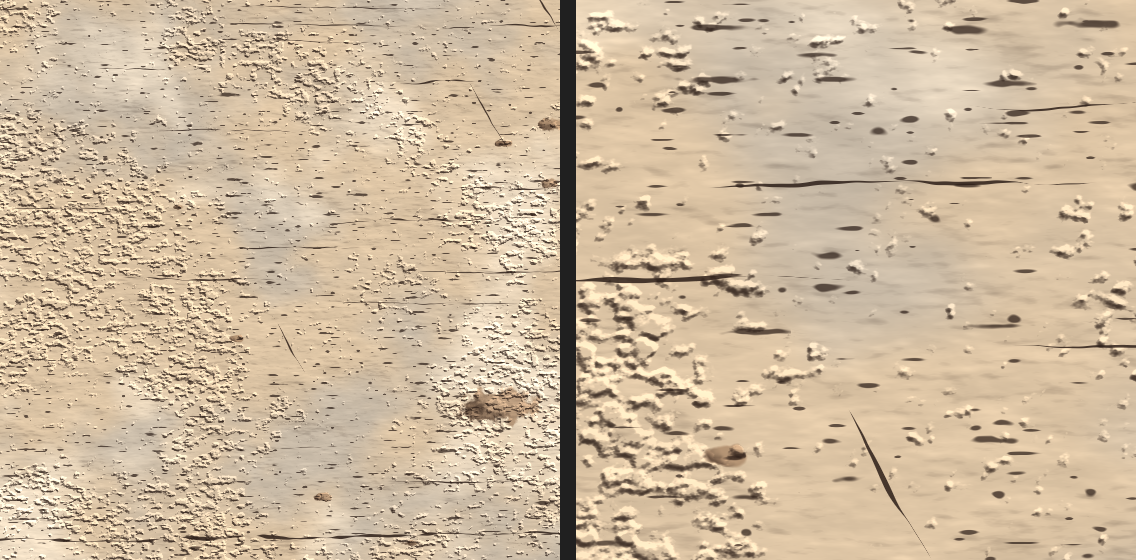
Left, the full canvas; right, a detail of the centre.
This texture is drawn by a WebGL 2 fragment shader. Its source:

```glsl
#version 300 es
precision highp float;
// Weathered pale wood strewn with sand crumbs, clods, dark flecks and long cracks.

#define GREY_WOOD vec3(0.775, 0.722, 0.650)
#define WARM_SAND vec3(0.860, 0.765, 0.640)
#define PALE_DUST vec3(0.960, 0.895, 0.800)
#define CLOD_BROWN vec3(0.640, 0.500, 0.375)
#define DARK_GAP vec3(0.170, 0.115, 0.090)
#define LIGHT_DIR vec2(0.50, 0.86)
#define RELIEF_STEP 0.0030
#define CRUMB_SCALE vec2(88.0, 135.0)
#define CRACK_WIDTH 0.0015
#define CRACKS 20
#define CLODS 9

uniform vec2 u_resolution;
out vec4 fragColor;

float hash(vec2 p) {
    vec3 q = fract(vec3(p.xyx) * 0.1031);
    q += dot(q, q.yzx + 33.33);
    return fract((q.x + q.y) * q.z);
}

vec2 hash2(vec2 p) {
    return vec2(hash(p), hash(p + 57.3));
}

float noise(vec2 p) {
    vec2 i = floor(p), f = fract(p);
    f = f * f * (3.0 - 2.0 * f);
    return mix(mix(hash(i), hash(i + vec2(1, 0)), f.x),
               mix(hash(i + vec2(0, 1)), hash(i + vec2(1, 1)), f.x), f.y);
}

float fbm(vec2 p) {
    float sum = 0.0, amp = 0.533;
    for (int i = 0; i < 4; i++) {
        sum += amp * noise(p);
        p = mat2(1.6, 1.2, -1.2, 1.6) * p + 17.7;
        amp *= 0.5;
    }
    return sum;
}

// Clods of earth: x = body, y = side turned away from the light
vec2 clods(vec2 p) {
    vec2 result = vec2(0.0);
    float ragged = fbm(p * 70.0) - 0.5;
    for (int i = 0; i < CLODS; i++) {
        vec2 seed = vec2(float(i) * 3.7, 8.1);
        vec2 centre = i == 0 ? vec2(0.89, 0.275) : hash2(seed);
        float radius = i == 0 ? 0.075 : mix(0.012, 0.034, hash(seed + 4.0));
        vec2 q = (p - centre) / (radius * vec2(1.0, 0.42));
        float body = smoothstep(0.0, 0.35, 1.0 - length(q) + 1.3 * ragged);
        float shade = smoothstep(0.5, -0.9, q.x + 0.5 * q.y + 2.0 * ragged);
        result = max(result, body * vec2(1.0, shade));
    }
    return result;
}

// Surface height: swells, fine fibres and crumbs gathered in drifts
float relief(vec2 p, float drift) {
    float swell = fbm(p * vec2(13.0, 19.0) + 5.0);
    float fibre = fbm(p * vec2(55.0, 240.0));
    float level = mix(0.70, 0.44, drift);
    float crumb = smoothstep(level, level + 0.27, fbm(p * CRUMB_SCALE + 31.0));
    return 1.5 * swell + 0.22 * fibre + 1.15 * crumb;
}

// Small dark pits and splinters, flattened along the wood
float flecks(vec2 p) {
    float cover = 0.0;
    float ragged = noise(p * vec2(150.0, 300.0)) - 0.5;
    vec2 scale = vec2(13.0, 33.0);
    for (int k = 0; k < 3; k++) {
        vec2 g = p * scale + float(k) * 19.0;
        vec2 id = floor(g), rnd = hash2(id);
        vec2 f = fract(g) - 0.5 - 0.4 * (hash2(id + 7.0) - 0.5);
        vec2 size = mix(vec2(0.05, 0.035), vec2(0.24, 0.10), rnd * rnd);
        float d = length(f / size) - 1.0 + 1.2 * ragged;
        float present = step(0.68, hash(id + 23.0));
        cover = max(cover, present * (1.0 - smoothstep(-0.4, 0.4, d)));
        scale *= 1.5;
    }
    return cover;
}

// Long cracks along the wood, the last few running aslant
float cracks(vec2 p, float px) {
    float cover = 0.0;
    for (int i = 0; i < CRACKS; i++) {
        vec2 seed = vec2(float(i) * 5.3, 2.9);
        float angle = i < CRACKS - 3 ? 0.05 * (hash(seed + 3.0) - 0.5) : -1.05;
        vec2 centre = i == 0 ? vec2(0.45, 0.04) : hash2(seed);
        float reach = i == 0 ? 0.7 : mix(0.05, 0.22, hash(seed + 9.0));
        vec2 q = mat2(cos(angle), -sin(angle), sin(angle), cos(angle)) * (p - centre);
        float wobble = 0.012 * (fbm(vec2(q.x * 14.0, seed.x)) - 0.5);
        float taper = 1.0 - q.x * q.x / (reach * reach);
        float width = CRACK_WIDTH * (i == 0 ? 1.9 : 1.0) * taper;
        width *= 1.8 * noise(vec2(q.x * 38.0, seed.x)) - 0.35;
        cover = max(cover, clamp((width - abs(q.y + wobble)) / px + 0.4, 0.0, 1.0)
                           * smoothstep(0.0, 0.2, taper));
    }
    return cover;
}

void main() {
    vec2 p = gl_FragCoord.xy / u_resolution;
    float px = 1.0 / u_resolution.y;
    vec2 clod = clods(p);
    float drift = smoothstep(0.40, 0.68, fbm(p * vec2(5.5, 8.0) + 3.0));
    drift = max(drift, clod.x);

    // Broad tones of wood, sand and dust
    float warmth = smoothstep(0.34, 0.62, fbm(p * vec2(4.0, 5.0) + 40.0));
    vec3 colour = mix(GREY_WOOD, WARM_SAND, max(warmth, 0.75 * drift));
    colour = mix(colour, PALE_DUST, 0.8 * smoothstep(0.50, 0.74, fbm(p * 4.5 + 71.0)));
    colour *= 0.94 + 0.12 * fbm(p * vec2(24.0, 90.0) + 9.0);
    colour = mix(colour, CLOD_BROWN, 0.7 * clod.x);

    // Low raking light
    float slope = relief(p, drift) - relief(p + LIGHT_DIR * RELIEF_STEP, drift);
    colour *= 1.0 + 0.45 * min(max(slope, 0.0), 0.5);
    float shadow = 1.0 - exp(-1.7 * max(-slope - 0.03, 0.0));
    colour = mix(colour, DARK_GAP, shadow);

    // Dark openings and shaded clod sides
    colour = mix(colour, DARK_GAP, 0.65 * clod.y);
    colour = mix(colour, DARK_GAP, 0.72 * flecks(p));
    colour = mix(colour, DARK_GAP, 0.85 * cracks(p, px));
    fragColor = vec4(clamp(colour, 0.0, 1.0), 1.0);
}
```
